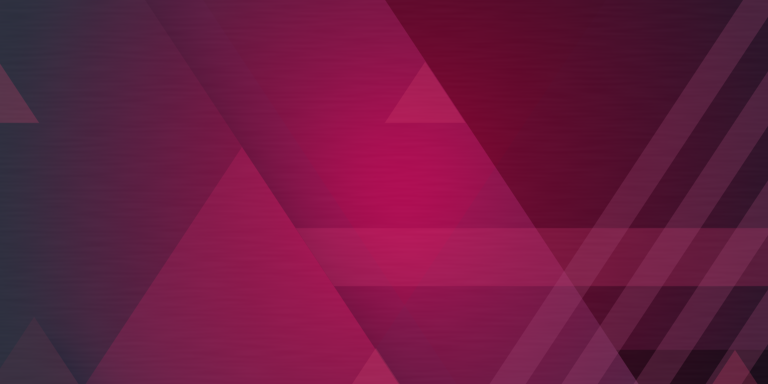
Give the GLSL for this background, as a WebGL 1 fragment shader.

```glsl
precision highp float;
// Dark slate to crimson backdrop crossed by translucent diagonal panels,
// stripes, a level bar and triangles. Every slanted edge shares one slope,
// so each panel is a simple threshold on a "falling" or "rising" coordinate.
uniform vec2 u_resolution;

const float SLOPE = 0.66; // horizontal run per unit of height

// Antialiased step: 1 where value is above edge
float above(float edge, float value) {
  float soft = 0.9 / u_resolution.y;
  return smoothstep(edge - soft, edge + soft, value);
}

float band(float low, float high, float value) {
  return above(low, value) * above(-high, -value);
}

// Upright triangle hanging from its apex
float triangle(vec2 p, vec2 apex, float height) {
  float drop = apex.y - p.y;
  return above(0.0, SLOPE * drop - abs(p.x - apex.x)) * above(-height, -drop);
}

vec2 gradientAt(vec2 cell) {
  float angle = 6.2832 * fract(sin(dot(cell, vec2(127.1, 311.7))) * 4375.85);
  return vec2(cos(angle), sin(angle));
}

float gradientNoise(vec2 p) {
  vec2 i = floor(p), f = fract(p);
  vec2 w = f * f * (3.0 - 2.0 * f);
  vec2 e = vec2(1.0, 0.0);
  float bottom = mix(dot(gradientAt(i), f), dot(gradientAt(i + e), f - e), w.x);
  float top = mix(dot(gradientAt(i + e.yx), f - e.yx), dot(gradientAt(i + 1.0), f - 1.0), w.x);
  return mix(bottom, top, w.y);
}

// Radial glow from crimson through plum to slate
vec3 glow(vec2 p) {
  float r = length((p - vec2(1.04, 0.5)) * vec2(1.0, 0.85));
  vec3 color = mix(vec3(0.69, 0.06, 0.33), vec3(0.47, 0.09, 0.27), smoothstep(0.0, 0.52, r));
  color = mix(color, vec3(0.33, 0.13, 0.26), smoothstep(0.4, 0.8, r));
  return mix(color, vec3(0.18, 0.19, 0.25), smoothstep(0.68, 1.1, r));
}

void main() {
  vec2 p = gl_FragCoord.xy / u_resolution * vec2(2.0, 1.0);
  float falling = p.x + SLOPE * p.y; // constant along edges going down to the right
  float rising = p.x - SLOPE * p.y;  // constant along edges going up to the right
  vec3 color = glow(p);

  // Middle panel: edge shadow and a plum band
  float middle = above(1.038, falling);
  color *= 1.0 - 0.14 * middle * exp(-max(falling - 1.038, 0.0) * 9.0);
  color = mix(color, vec3(0.42, 0.15, 0.36), 0.13 * band(1.038, 1.189, falling));

  // Faint rising panel, then the dark right panel
  color = mix(color, vec3(0.40, 0.16, 0.34), 0.13 * above(0.918, rising));
  float dark = above(1.663, falling);
  color *= mix(vec3(1.0), vec3(0.78, 0.48, 0.64), dark);
  color *= 1.0 - 0.35 * dark * above(-0.089, -p.y);

  // Large triangle and the shadowed one in the lower left corner
  color = mix(color, vec3(0.85, 0.15, 0.42), 0.21 * triangle(p, vec2(0.63, 0.617), 0.7));
  float cornerFade = smoothstep(0.2, 0.04, p.y);
  float shadow = above(0.204, falling) * exp(-max(falling - 0.204, 0.0) * 14.0);
  color = mix(color, vec3(0.13, 0.14, 0.22), 0.45 * shadow * cornerFade);
  color = mix(color, vec3(0.50, 0.20, 0.30), 0.16 * triangle(p, vec2(0.089, 0.175), 0.3));

  // Level bar
  float bar = band(0.255, 0.406, p.y) * middle;
  color = mix(color, vec3(0.85, 0.22, 0.45), 0.24 * bar);

  // Four rising stripes
  for (int i = 0; i < 4; i++) {
    float start = 1.275 + 0.1875 * float(i);
    color = mix(color, vec3(0.66, 0.30, 0.48), 0.25 * band(start, start + 0.094, rising));
  }

  // Small accent triangles
  float accents = triangle(p, vec2(1.107, 0.839), 0.159)
    + triangle(p, vec2(-0.003, 0.839), 0.159)
    + triangle(p, vec2(0.979, 0.094), 0.2)
    + triangle(p, vec2(1.914, 0.089), 0.2);
  color = mix(color, vec3(0.85, 0.26, 0.43), 0.25 * accents);

  // Brushed horizontal grain
  color += 0.014 * gradientNoise(p * vec2(10.0, 130.0));
  gl_FragColor = vec4(color, 1.0);
}
```
